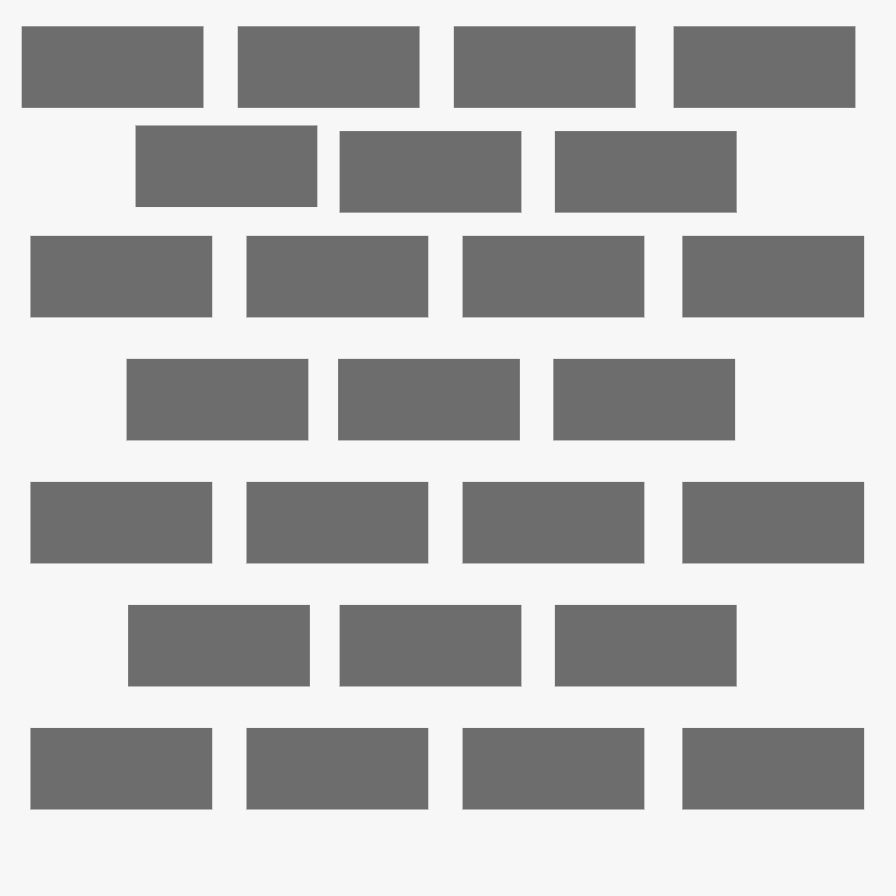
Give the GLSL for this pattern, as a WebGL 2 fragment shader.

```glsl
#version 300 es
precision highp float;

uniform vec2 u_resolution;
out vec4 outColor;

// Lengths are in 1/768 of the canvas side
#define UNITS 768.0
#define ROWS 7
#define BRICK_SIZE vec2(155.8, 69.9)
#define FIRST_ROW_Y 109.1
#define WIDE_PITCH 105.45
#define TIGHT_PITCH 89.8
#define WIDE_ROWS 4.0
#define EVEN_COURSE vec2(104.0, 185.2)
#define ODD_COURSE vec2(184.5, 184.5)
#define END_GAP 3.2
#define BRICK_COLOR vec3(0.427)
#define GROUND_COLOR vec3(0.969)

float boxDistance(vec2 p, vec2 halfSize) {
    vec2 d = abs(p) - halfSize;
    return length(max(d, 0.0)) + min(max(d.x, d.y), 0.0);
}

vec2 brickCenter(int row, int column) {
    bool odd = row % 2 == 1;
    float r = float(row);
    vec2 course = odd ? ODD_COURSE : EVEN_COURSE; // start, pitch
    vec2 center = vec2(course.x + course.y * float(column),
                       FIRST_ROW_Y + WIDE_PITCH * min(r, WIDE_ROWS)
                       + TIGHT_PITCH * max(r - WIDE_ROWS, 0.0));

    // Uneven spacing at the course ends
    if (odd && column == 0 || !odd && column == 3) center.x += END_GAP;

    // Hand-laid offsets of the upper courses
    if (row == 3) center.x -= 1.3;
    if (row == ROWS - 1) center.x -= 7.5;
    if (row == ROWS - 2 && column == 0) center += vec2(6.4, 4.8);
    return center;
}

void main() {
    float side = min(u_resolution.x, u_resolution.y);
    vec2 p = gl_FragCoord.xy / side * UNITS;
    float pixel = UNITS / side;

    // Union of all bricks: four and three per course in turn
    float dist = UNITS;
    for (int row = 0; row < ROWS; row++) {
        int columns = 4 - row % 2;
        for (int column = 0; column < columns; column++) {
            vec2 center = brickCenter(row, column);
            dist = min(dist, boxDistance(p - center, 0.5 * BRICK_SIZE));
        }
    }

    float coverage = clamp(0.5 - dist / pixel, 0.0, 1.0);
    outColor = vec4(mix(GROUND_COLOR, BRICK_COLOR, coverage), 1.0);
}
```
